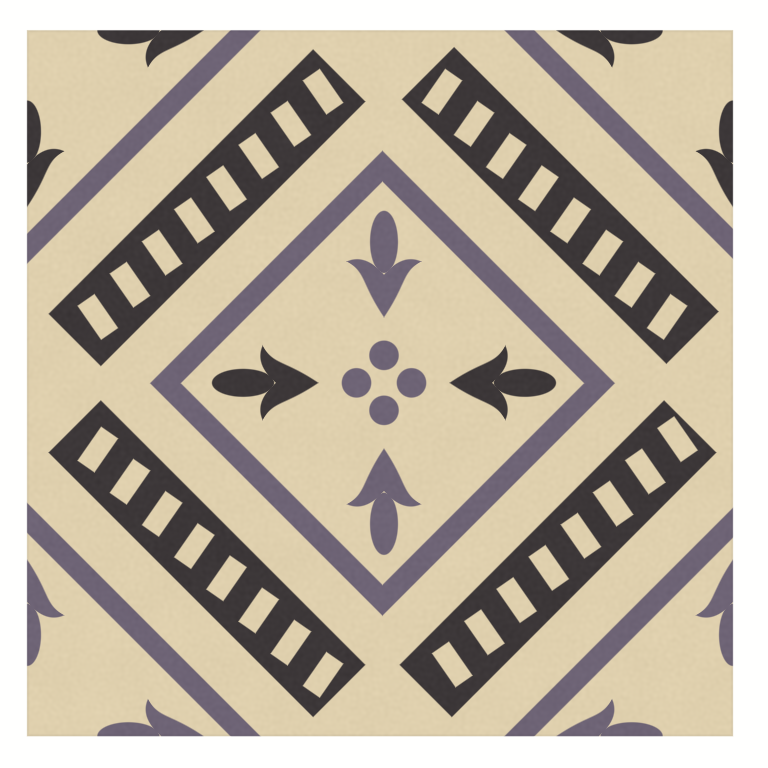
Write a Shadertoy shader that draws this pattern.

```glsl
#define CREAM vec3(0.875, 0.815, 0.680)
#define WHITE vec3(1.0, 1.0, 0.995)
#define CHARCOAL vec3(0.235, 0.215, 0.220)
#define MAUVE vec3(0.430, 0.390, 0.460)
#define TILE_HALF 459.6
#define DIAMOND_RADIUS 282.6
#define CORNER_BAND 638.0
#define LADDER_RADIUS 457.0
#define LADDER_HALF vec2(68.0, 344.4)
#define WINDOW_STEP 83.8
#define WINDOW_HALF vec2(13.5, 27.0)
#define GRAIN 0.022

vec2 hashGradient(vec2 cell) {
    vec2 h = vec2(dot(cell, vec2(127.1, 311.7)), dot(cell, vec2(269.5, 183.3)));
    return fract(sin(h) * 43758.5) * 2.0 - 1.0;
}

float gradientNoise(vec2 p) {
    vec2 i = floor(p), f = fract(p);
    vec2 u = f * f * (3.0 - 2.0 * f);
    vec2 e = vec2(0.0, 1.0);
    float low = mix(dot(hashGradient(i), f),
                    dot(hashGradient(i + e.yx), f - e.yx), u.x);
    float high = mix(dot(hashGradient(i + e), f - e),
                     dot(hashGradient(i + e.yy), f - e.yy), u.x);
    return mix(low, high, u.y);
}

float boxDistance(vec2 p, vec2 halfSize) {
    vec2 d = abs(p) - halfSize;
    return length(max(d, 0.0)) + min(max(d.x, d.y), 0.0);
}

// Half-open bud: "along" runs from the pointed tip to the rounded petal
float floretDistance(float along, float across) {
    float t = clamp(along, 0.0, 76.0);
    float width = 0.68 * t - 0.00307 * t * t + 16.3 * pow(t / 73.0, 8.0);
    float wingEnd = 75.5 - 0.0166 * (across - 35.0) * (across - 35.0);
    float wings = max(max((across - width) * 0.8, along - wingEnd), -along);
    vec2 radii = vec2(40.5, 18.2);
    vec2 q = vec2(along - 98.0, across) / radii;
    float len = length(q);
    float petal = len * (len - 1.0) / max(length(q / radii), 0.0001);
    return min(wings, petal);
}

float ladderDistance(vec2 p) {
    vec2 f = abs(p);
    float along = f.x - f.y;
    float nudge = p.x > 0.0 && p.y > 0.0 ? 6.0 : 0.0;
    float bar = boxDistance(vec2(f.x + f.y - LADDER_RADIUS - nudge, along), LADDER_HALF) * 0.7071;

    // Eight slightly turned windows along each bar
    float shift = p.x > 0.0 && p.y < 0.0 ? 18.0 : -9.0;
    float slot = clamp(floor((along - shift) / WINDOW_STEP), -4.0, 3.0) + 0.5;
    float place = shift + slot * WINDOW_STEP;
    vec2 local = f - 0.5 * vec2(LADDER_RADIUS + place, LADDER_RADIUS - place);
    vec2 axis = normalize(vec2(0.57, 0.82));
    vec2 turned = vec2(dot(local, vec2(axis.y, -axis.x)), dot(local, axis));
    return max(bar, -boxDistance(turned, WINDOW_HALF));
}

void mainImage(out vec4 fragColor, in vec2 fragCoord) {
    // The canvas spans 1000 units
    float side = min(iResolution.x, iResolution.y);
    float soft = 900.0 / side;
    vec2 canvas = (fragCoord - 0.5 * iResolution.xy) / side * 1000.0 + 500.0;
    vec2 tilePos = canvas - vec2(494.8, 501.0);
    vec2 framePos = canvas - vec2(498.0, 501.0);
    vec2 bud = abs(canvas - vec2(500.0, 501.5));

    // Diamond and corner bands
    float ring = abs(framePos.x) + abs(framePos.y);
    float mauve = min(abs(ring - DIAMOND_RADIUS) - 20.0,
                      abs(ring - CORNER_BAND) - 19.5) * 0.7071;

    // Four central dots
    vec2 dotPos = bud.x > bud.y ? bud : bud.yx;
    mauve = min(mauve, length(dotPos - vec2(35.8, 0.0)) - 19.2);

    // Central florets
    mauve = min(mauve, floretDistance(bud.y - 85.5, bud.x));
    float dark = min(ladderDistance(framePos), floretDistance(bud.x - 85.5, bud.y));

    // Half florets cut by the tile rim
    vec2 inset = TILE_HALF - abs(tilePos);
    float rim = min(floretDistance(230.0 - inset.x, abs(inset.y)),
                    floretDistance(230.0 - inset.y, abs(inset.x)));
    if (tilePos.y > 0.0) dark = min(dark, rim);
    else mauve = min(mauve, rim);

    vec3 color = mix(CREAM, MAUVE, smoothstep(soft, -soft, mauve));
    color = mix(color, CHARCOAL, smoothstep(soft, -soft, dark));

    // Faint clay grain and the tile edge
    color += GRAIN * (gradientNoise(canvas * 0.16) + 0.5 * gradientNoise(canvas * 0.02));
    float edge = boxDistance(tilePos, vec2(TILE_HALF));
    color *= 1.0 - 0.06 * smoothstep(-4.0, 0.0, edge);
    color = mix(WHITE, color, smoothstep(soft, -soft, edge));
    fragColor = vec4(color, 1.0);
}
```
